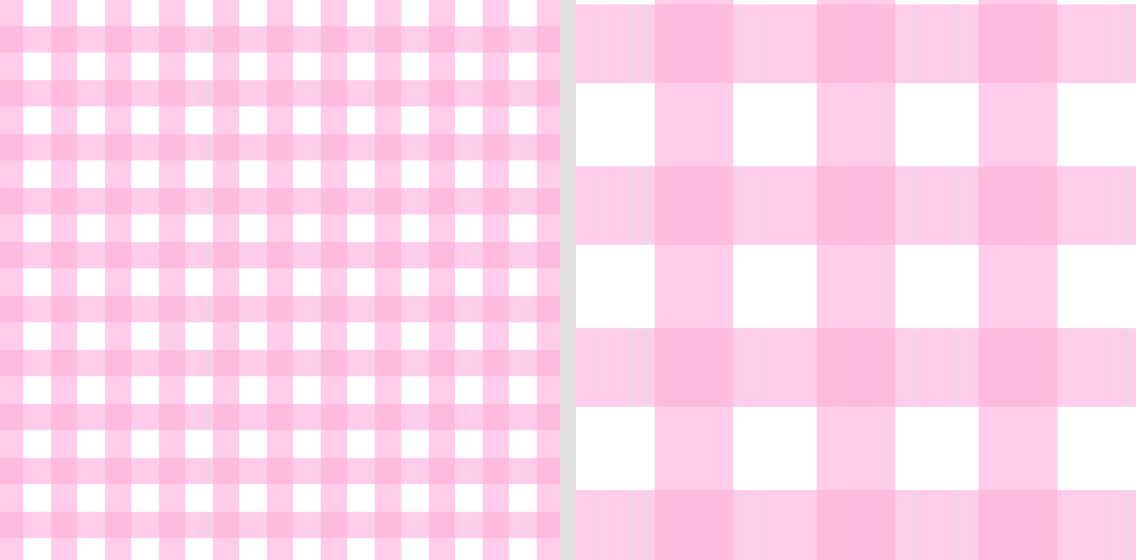
Left, the full canvas; right, a detail of the centre.
Reproduce this pattern procedurally as a Shadertoy shader.

```glsl
float hash(float n) {
    return fract(sin(n * 12.9898) * 43758.5453);
}

// Smooth noise along one axis, used for single threads
float threadNoise(float x) {
    float i = floor(x);
    return mix(hash(i), hash(i + 1.0), smoothstep(0.0, 1.0, x - i));
}

void mainImage(out vec4 fragColor, in vec2 fragCoord) {
    vec2 uv = fragCoord / iResolution.xy;

    // Repeat coordinates, with stripes centred on whole numbers
    vec2 cell = (uv - vec2(0.5, 0.5443)) / 0.09635;
    vec2 offset = abs(fract(cell + 0.5) - 0.5);
    vec2 soft = 0.75 / (iResolution.xy * 0.09635);
    vec2 stripe = 1.0 - smoothstep(0.243 - soft, 0.243 + soft, offset);

    // Faint vertical threads, denser at the right end of each block
    float phase = fract(cell.x);
    float dense = smoothstep(0.55, 0.62, phase) * (1.0 - smoothstep(0.73, 0.76, phase))
                + smoothstep(0.12, 0.16, phase) * (1.0 - smoothstep(0.22, 0.25, phase));
    float thread = smoothstep(0.0, 0.2, threadNoise(uv.x * 340.0) - mix(0.8, 0.5, dense));

    // Horizontal stripes carry the threads; crossings take a deeper pink
    vec3 pink = vec3(1.0, 0.80, 0.92);
    vec3 across = mix(pink, vec3(0.96, 0.82, 0.91), thread);
    vec3 crossing = mix(vec3(1.0, 0.73, 0.88), vec3(0.99, 0.74, 0.88), thread);

    vec3 color = mix(mix(vec3(1.0), pink, stripe.x),
                     mix(across, crossing, stripe.x), stripe.y);
    fragColor = vec4(color, 1.0);
}
```
